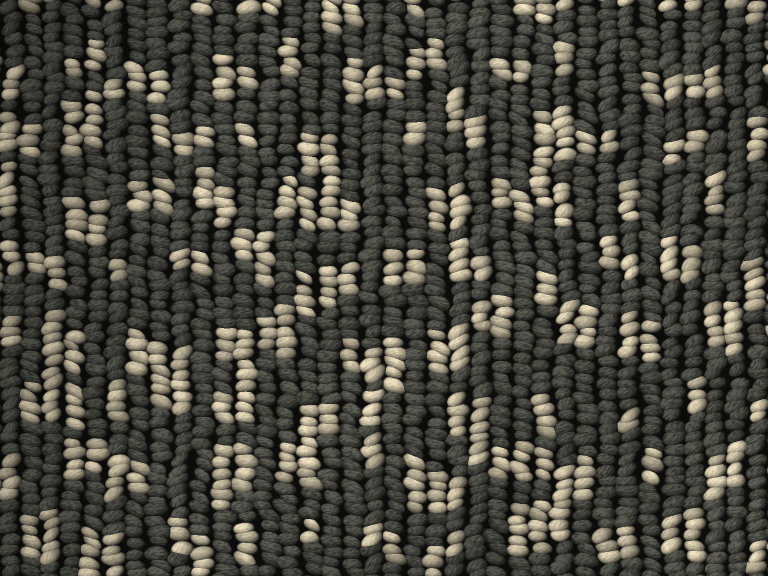
Reproduce this texture procedurally as a WebGL 2 fragment shader.

```glsl
#version 300 es
precision highp float;

uniform vec2 u_resolution;
out vec4 fragColor;

const vec2 TUFT_PITCH = vec2(0.037, 0.0188);
const vec2 MOTIF_PITCH = vec2(0.125, 0.118);
const vec3 CREAM = vec3(0.80, 0.755, 0.645);
const vec3 SLATE = vec3(0.315, 0.317, 0.290);
const vec3 FURROW = vec3(0.045, 0.045, 0.040);

struct Tuft {
    vec2 id;
    vec2 local;
    float dome;
};

vec2 hash2(vec2 p) {
    vec3 q = fract(p.xyx * vec3(0.1031, 0.1030, 0.0973));
    q += dot(q, q.yzx + 33.33);
    return fract((q.xx + q.yz) * q.zy);
}

float gradientDot(vec2 cell, vec2 offset) {
    float angle = 6.2832 * hash2(cell).x;
    return dot(vec2(cos(angle), sin(angle)), offset);
}

float gradientNoise(vec2 p) {
    vec2 i = floor(p), f = p - i;
    vec2 u = f * f * f * (f * (f * 6.0 - 15.0) + 10.0);
    float low = mix(gradientDot(i, f), gradientDot(i + vec2(1, 0), f - vec2(1, 0)), u.x);
    float high = mix(gradientDot(i + vec2(0, 1), f - vec2(0, 1)), gradientDot(i + 1.0, f - 1.0), u.x);
    return mix(low, high, u.y);
}

float columnPhase(float column) {
    return hash2(vec2(column, 71.0)).x;
}

// Highest yarn loop covering a point
Tuft findTuft(vec2 p, vec2 pitch) {
    vec2 g = p / pitch;
    Tuft best = Tuft(vec2(0), vec2(0), -1.0);
    float top = -100.0;
    for (int dx = -1; dx <= 1; dx++) {
        float column = floor(g.x) + float(dx);
        float phase = columnPhase(column);
        float lean = phase > 0.5 ? 0.28 : -0.28;
        for (int dy = -2; dy <= 2; dy++) {
            vec2 id = vec2(column, floor(g.y + phase) + float(dy));
            vec2 jitter = hash2(id) - 0.5;
            vec2 shape = hash2(id + 40.0);
            vec2 centre = id + 0.5 - vec2(0.0, phase) + jitter * vec2(0.26, 0.36);
            float tilt = lean + (shape.x - 0.5) * 0.7;
            float c = cos(tilt), s = sin(tilt);
            vec2 q = mat2(c, -s, s, c) * ((g - centre) * pitch);
            q /= pitch * vec2(0.53, 0.68) * mix(0.86, 1.14, shape.y);
            float dome = 1.0 - dot(q, q);
            float rise = dome + 0.3 * shape.x;
            if (dome > 0.0 && rise > top) {
                top = rise;
                best = Tuft(id, q, dome);
            }
        }
    }
    return best;
}

// Ragged blocks of neighbouring columns, one per staggered cell
float motifMask(vec2 p, float column, vec2 size) {
    float mask = 0.0;
    for (int dy = -1; dy <= 1; dy++) {
        float row = floor(p.y / size.y) + float(dy);
        float stagger = 0.5 * mod(row, 2.0);
        for (int dx = -1; dx <= 1; dx++) {
            vec2 cell = vec2(floor(p.x / size.x - stagger) + float(dx), row);
            vec2 jitter = (hash2(cell + 9.0) - 0.5) * vec2(0.5, 0.45);
            vec2 centre = (cell + 0.5 + vec2(stagger, 0.0) + jitter) * size;
            vec2 extent = mix(vec2(0.022, 0.027), vec2(0.046, 0.045), hash2(cell + 130.0));
            vec2 ragged = hash2(cell * 5.0 + vec2(column, 57.0));
            vec2 d = abs(p - centre - vec2(0.0, (ragged.x - 0.5) * 0.045));
            extent.y *= mix(0.6, 1.2, ragged.y);
            mask = max(mask, step(d.x, extent.x) * step(d.y, extent.y));
        }
    }
    return mask;
}

vec3 shadeTuft(Tuft tuft, float cream) {
    vec2 q = tuft.local;
    float z = sqrt(max(tuft.dome, 0.0));
    float diffuse = max(dot(vec3(q, z), normalize(vec3(-0.25, 0.42, 0.85))), 0.0);
    float light = mix(0.12, 1.0, diffuse) * smoothstep(0.0, 0.65, z);
    // Twisted strands across the loop
    vec2 strand = vec2(q.x * 1.6 + q.y, q.y * 4.0 - q.x * 3.0) + tuft.id * 7.3;
    float fibre = gradientNoise(strand) + 0.6 * gradientNoise(strand * vec2(2.0, 2.3) + 19.0);
    light *= 1.0 + mix(0.75, 0.22, cream) * fibre;
    light *= mix(0.86, 1.14, hash2(tuft.id + 211.0).x);
    return mix(FURROW, mix(SLATE, CREAM, cream), clamp(light, 0.0, 1.1));
}

vec3 carpet(vec2 p) {
    // Wandering columns
    vec2 bend = vec2(gradientNoise(p * vec2(3.0, 5.0)), gradientNoise(p * vec2(17.0, 6.0) + 31.0));
    vec2 w = p + bend * vec2(0.014, 0.010) + vec2(0.004 * gradientNoise(p * 18.0), 0.0);
    Tuft tuft = findTuft(w, TUFT_PITCH);
    if (tuft.dome < 0.0) return FURROW;
    vec2 seat = (tuft.id + 0.5 - vec2(0.0, columnPhase(tuft.id.x))) * TUFT_PITCH;
    return shadeTuft(tuft, motifMask(seat, tuft.id.x, MOTIF_PITCH));
}

void main() {
    // Four samples smooth the loop edges
    vec3 color = vec3(0.0);
    for (int i = 0; i < 4; i++) {
        vec2 offset = vec2(i % 2, i / 2) * 0.5 - 0.25;
        color += 0.25 * carpet((gl_FragCoord.xy + offset) / u_resolution.y);
    }
    // Soft uneven room light
    vec2 uv = gl_FragCoord.xy / u_resolution;
    float room = mix(0.86, 1.04, smoothstep(0.0, 0.35, uv.x)) * (1.0 + 0.15 * gradientNoise(uv * 2.5));
    fragColor = vec4(color * room, 1.0);
}
```
